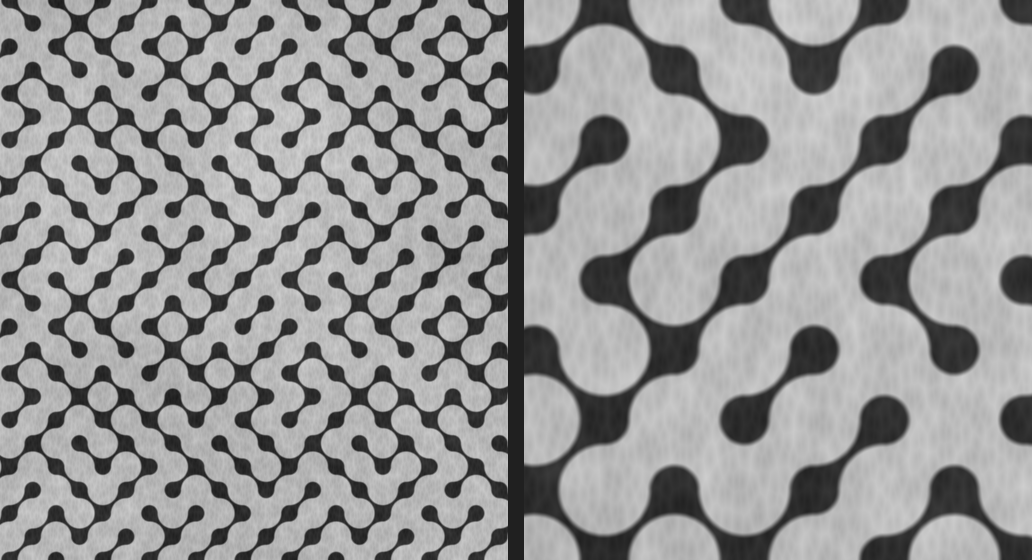
Left: the whole. Right: its middle third, enlarged.
Give the GLSL for this pattern, as a Shadertoy shader.

```glsl
const float TILES_DOWN = 24.0;      // tiles over the canvas height
const float REPEAT = 12.0;          // tiles in one repeat, both ways
const vec2  GRID_SHIFT = vec2(0.406, 0.0);
const float LIGHT_RADIUS = 0.65;    // in tiles; dark dots take the rest
const float EDGE_SOFTNESS = 0.05;   // in tiles
const float RISING_SHARE = 0.58;    // links that slant upwards
const float EXTRA_LINKS = 0.13;
const float LAYOUT_SEED = 37.0;
const vec3  LIGHT_GREY = vec3(0.735);
const vec3  DARK_GREY = vec3(0.18);
const float BLOTCH = 0.035;
const float MOTTLE = 0.07;
const float FIBRE = 0.07;
const float GLOW = 0.035;
const vec2  GLOW_CENTRE = vec2(0.43, 0.6);

float hash(vec2 p) {
    vec3 q = fract(p.xyx * 0.1031);
    q += dot(q, q.yzx + 33.33);
    return fract((q.x + q.y) * q.z);
}

// Distance to the nearest scattered point, roughly centred on zero
float cellular(vec2 p) {
    vec2 base = floor(p);
    float nearest = 2.0;
    for (int y = -1; y <= 1; y++)
    for (int x = -1; x <= 1; x++) {
        vec2 cell = base + vec2(x, y);
        vec2 point = cell + vec2(hash(cell + 11.0), hash(cell + 71.0));
        nearest = min(nearest, length(p - point));
    }
    return nearest - 0.5;
}

// Broad stains from warped sines
float blotches(vec2 p) {
    float sum = 0.0, weight = 0.5;
    for (int i = 0; i < 4; i++) {
        p = mat2(0.8, 0.6, -0.6, 0.8) * p * 1.7 + 1.3;
        p += 0.6 * sin(p.yx);
        sum += weight * sin(p.x) * sin(p.y);
        weight *= 0.7;
    }
    return sum;
}

// Each dark dot picks one neighbouring tile, so none stays alone
vec2 pickedTile(vec2 dotPos) {
    float h = hash(mod(dotPos, REPEAT) + LAYOUT_SEED);
    if (h < RISING_SHARE) return vec2(h < 0.5 * RISING_SHARE ? 0.0 : -1.0);
    return h < 0.5 * (1.0 + RISING_SHARE) ? vec2(-1.0, 0.0) : vec2(0.0, -1.0);
}

bool isLinked(vec2 tile, float odd) {
    vec2 a = vec2(odd, 0.0), b = vec2(1.0 - odd, 1.0);
    return pickedTile(tile + a) == -a || pickedTile(tile + b) == -b
        || hash(mod(tile, REPEAT) + LAYOUT_SEED + 50.0) < EXTRA_LINKS;
}

// Signed distance to the dark shape, negative inside
float darkDistance(vec2 grid) {
    vec2 tile = floor(grid), f = fract(grid);
    float odd = mod(tile.x + tile.y, 2.0);
    vec2 local = vec2(mix(f.x, 1.0 - f.x, odd), f.y);
    float toLight = min(length(local - vec2(1, 0)), length(local - vec2(0, 1)));
    float toDark = min(length(local), length(local - 1.0));
    return isLinked(tile, odd) ? LIGHT_RADIUS - toLight
                               : toDark - (1.0 - LIGHT_RADIUS);
}

void mainImage(out vec4 fragColor, in vec2 fragCoord) {
    vec2 uv = fragCoord / iResolution.y;
    float d = darkDistance(uv * TILES_DOWN - GRID_SHIFT);
    float soft = max(EDGE_SOFTNESS, 0.75 * TILES_DOWN / iResolution.y);
    float light = smoothstep(-soft, soft, d);

    // Worn surface: stains, mottling, fine upright fibres
    vec2 fromGlow = uv - GLOW_CENTRE;
    float wear = BLOTCH * blotches(uv * 4.0)
               + MOTTLE * cellular(uv * vec2(48.0, 34.0))
               + FIBRE * cellular(uv * vec2(190.0, 80.0))
               + GLOW * (exp(-7.0 * dot(fromGlow, fromGlow)) - 0.4);

    vec3 color = mix(DARK_GREY, LIGHT_GREY, light);
    color += wear * mix(0.8, 1.0, light);
    fragColor = vec4(clamp(color, 0.0, 1.0), 1.0);
}
```
